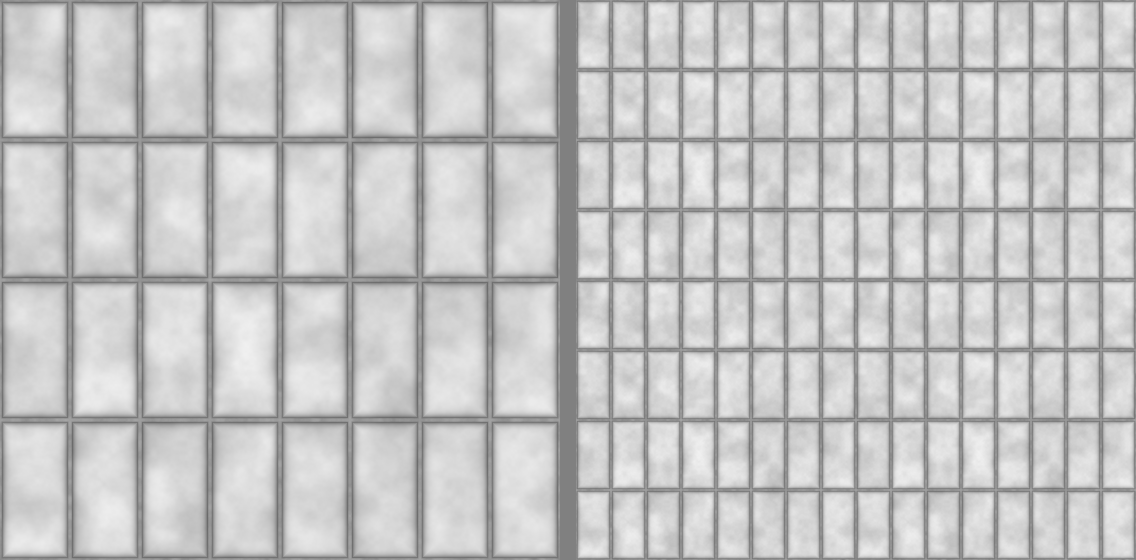
Left, the tile; right, the same tile 2 across and 2 down.
A Shadertoy shader for this pattern:

```glsl
// Grid of upright pale grey tiles with cloudy glaze, shaded rims and mottled grout.
#define GRID vec2(8.0, 4.0)   // tiles across and down
#define GROUT_HALF 0.0039     // half the joint width
#define TILE_TONE 0.852
#define GROUT_TONE 0.61
#define CLOUD_SCALE 15.0
#define CLOUD_DEPTH 0.23
#define TILE_VARIATION 0.022
#define RIM_DEPTH 0.51
#define RIM_REACH 0.0055
#define GROUT_PERIOD 64.0     // whole number, so the grout noise wraps

float hash(vec2 p) {
    return fract(sin(dot(p, vec2(127.1, 311.7))) * 43758.5453);
}

// Value noise that repeats every `period` lattice cells
float noise(vec2 p, float period) {
    vec2 i = floor(p), f = fract(p);
    f = f * f * f * (f * (f * 6.0 - 15.0) + 10.0);
    vec2 a = mod(i, period), b = mod(i + 1.0, period);
    return mix(mix(hash(a), hash(vec2(b.x, a.y)), f.x),
               mix(hash(vec2(a.x, b.y)), hash(b), f.x), f.y);
}

float fbm(vec2 p, float period) {
    float sum = 0.0, amp = 0.5, total = 0.0;
    for (int i = 0; i < 5; i++) {
        sum += amp * noise(p, period);
        total += amp;
        p *= 2.0;
        period *= 2.0;
        amp *= 0.5;
    }
    return sum / total;
}

// Signed distance to a box, negative inside
float boxDistance(vec2 p, vec2 halfSize) {
    vec2 q = abs(p) - halfSize;
    return length(max(q, 0.0)) + min(max(q.x, q.y), 0.0);
}

float tileTone(vec2 local, vec2 id, float depth) {
    // Each tile samples its own patch of cloud
    vec2 seed = 31.0 * vec2(hash(id + 3.7), hash(id + 9.2));
    float cloud = fbm(local * CLOUD_SCALE + seed, 64.0) - 0.5;
    float tone = TILE_TONE + CLOUD_DEPTH * cloud;
    tone += TILE_VARIATION * (hash(id + 5.3) - 0.5);
    return tone * (1.0 - RIM_DEPTH * exp(-depth / RIM_REACH));
}

float groutTone(vec2 uv, float depth) {
    float mottle = fbm(uv * GROUT_PERIOD, GROUT_PERIOD) - 0.5;
    float tone = GROUT_TONE + 0.14 * mottle;
    return tone * (1.0 - 0.28 * exp(-depth / 0.0011));
}

void mainImage(out vec4 fragColor, in vec2 fragCoord) {
    vec2 uv = fragCoord / iResolution.xy;
    vec2 id = mod(floor(uv * GRID), GRID);
    vec2 local = (fract(uv * GRID) - 0.5) / GRID;
    float d = boxDistance(local, 0.5 / GRID - GROUT_HALF);

    // Blend tile and joint across one pixel
    float pixel = 1.0 / min(iResolution.x, iResolution.y);
    float joint = smoothstep(-0.5 * pixel, 0.5 * pixel, d);
    float tone = mix(tileTone(local, id, max(-d, 0.0)),
                     groutTone(uv, max(d, 0.0)), joint);
    fragColor = vec4(vec3(tone), 1.0);
}
```
